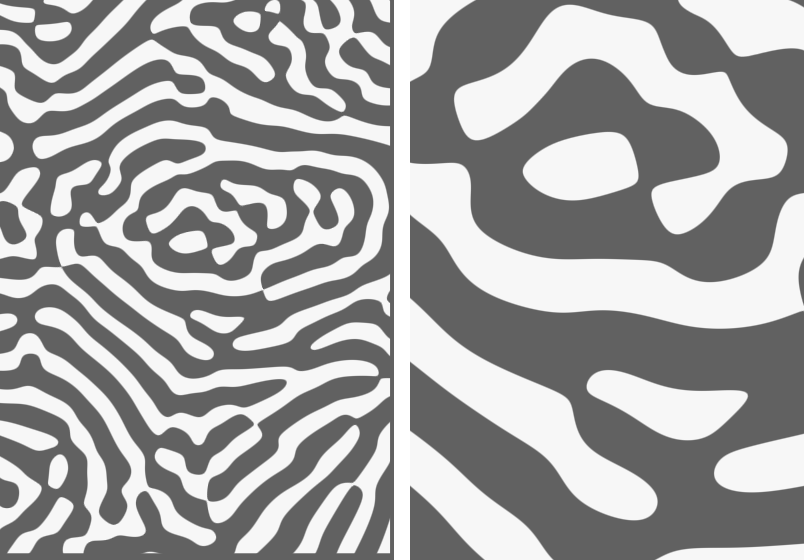
Left, the full canvas; right, a detail of the centre.
This pattern is drawn by a Shadertoy shader. Its source:

```glsl
// Labyrinth of pale, round-ended stripes on grey, nested in loose diamonds.

const float TAU = 6.2831853;
const vec3 STRIPE_WHITE = vec3(0.97);
const vec3 GROUND_GREY = vec3(0.38);

const float PERIOD = 0.066;              // stripe spacing, in canvas heights
const vec2 CENTRE = vec2(0.35, 0.62);    // middle of the diamonds, in heights
const vec2 MARGIN = vec2(0.010, 0.012);  // plain strip at right and bottom

float hash(vec2 p) {
    vec3 q = fract(vec3(p.xyx) * 0.1031);
    q += dot(q, q.yzx + 33.33);
    return fract((q.x + q.y) * q.z);
}

float valueNoise(vec2 p) {
    vec2 cell = floor(p), f = fract(p);
    f = f * f * f * (f * (f * 6.0 - 15.0) + 10.0);
    float low = mix(hash(cell), hash(cell + vec2(1, 0)), f.x);
    float high = mix(hash(cell + vec2(0, 1)), hash(cell + vec2(1, 1)), f.x);
    return mix(low, high, f.y);
}

// Soft diamond distance with broad bumps; its contours guide the stripes.
float guide(vec2 p, vec2 slope, float bump, float bumpSize) {
    vec2 softAbs = sqrt(p * p + 0.5);
    return dot(softAbs, slope) + bump * valueNoise(p / bumpSize + 41.0);
}

// Phase in turns (x) and unit direction across the stripes (yz).
vec3 guideWave(vec2 p) {
    const vec2 slope = vec2(0.6, 0.8);
    const float bump = 3.6, bumpSize = 3.4, delta = 0.15;
    float here = guide(p, slope, bump, bumpSize);
    float right = guide(p + vec2(delta, 0), slope, bump, bumpSize);
    float above = guide(p + vec2(0, delta), slope, bump, bumpSize);
    vec2 grad = vec2(right - here, above - here);
    return vec3(here, grad / (length(grad) + 1e-4));
}

// Sum of local waves, one per jittered cell, as a complex number.
vec2 waveField(vec2 p, float cellSize, float disorder) {
    vec2 home = floor(p / cellSize);
    vec2 sum = vec2(0);
    for (int j = -3; j <= 3; j++) {
        for (int i = -3; i <= 3; i++) {
            vec2 cell = home + vec2(i, j);
            vec2 jitter = vec2(hash(cell + 17.0), hash(cell + 71.0));
            vec2 origin = (cell + jitter) * cellSize;
            vec2 offset = p - origin;
            float reach = 3.0 * cellSize;
            float falloff = 1.0 - dot(offset, offset) / (reach * reach);
            if (falloff <= 0.0) continue;
            vec3 wave = guideWave(origin);
            float turns = wave.x + dot(offset, wave.yz)
                        + disorder * (hash(cell + 129.0) - 0.5);
            float angle = TAU * turns;
            sum += falloff * falloff * falloff * vec2(cos(angle), sin(angle));
        }
    }
    return sum;
}

// Coverage of the stripes, evened out so all have similar width.
float stripes(vec2 p, float threshold) {
    vec2 wave = waveField(p, 0.8, 0.8);
    float level = wave.x / sqrt(dot(wave, wave) + 0.3) - threshold;
    float edge = 0.75 * fwidth(level) + 1e-4;
    return smoothstep(-edge, edge, level);
}

// Coverage of the area inside the right and bottom margins.
float frame(vec2 uv, vec2 margin, vec2 resolution) {
    vec2 inside = vec2(1.0 - margin.x - uv.x, uv.y - margin.y);
    vec2 cover = clamp(inside * resolution + 0.5, 0.0, 1.0);
    return cover.x * cover.y;
}

void mainImage(out vec4 fragColor, in vec2 fragCoord) {
    vec2 uv = fragCoord / iResolution.xy;
    vec2 p = (fragCoord / iResolution.y - CENTRE) / PERIOD;
    float cover = stripes(p, 0.16) * frame(uv, MARGIN, iResolution.xy);
    fragColor = vec4(mix(GROUND_GREY, STRIPE_WHITE, cover), 1.0);
}
```
